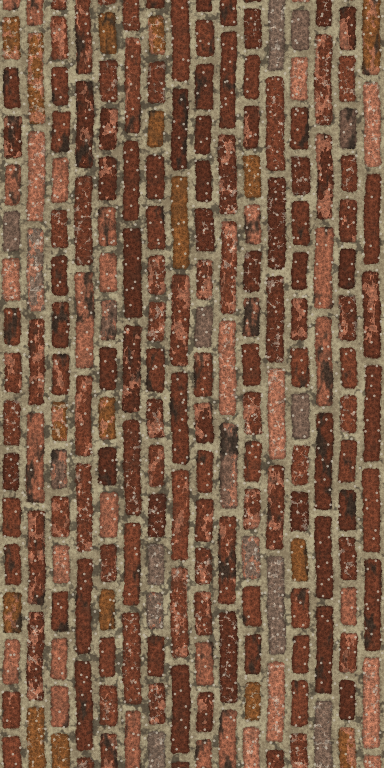
A Shadertoy shader for this texture:

```glsl
// Weathered brickwork turned on its side: 16 columns, alternating 16 short
// and 8 long bricks. Rounded boxes with crumbled edges sit in pale mortar;
// layered cellular noise gives the grain, peeling skin, bloom and grime.

const float COLUMNS = 16.0;
const float JOINT = 0.15;          // half mortar width, in column widths

const vec3 MORTAR_DARK  = vec3(0.53, 0.47, 0.37);
const vec3 MORTAR_LIGHT = vec3(0.70, 0.65, 0.52);
const vec3 BRICK_DARK   = vec3(0.33, 0.18, 0.125);
const vec3 BRICK_RED    = vec3(0.46, 0.255, 0.175);
const vec3 BRICK_OCHRE  = vec3(0.49, 0.31, 0.17);
const vec3 BRICK_SALMON = vec3(0.66, 0.43, 0.33);
const vec3 BRICK_GREY   = vec3(0.47, 0.39, 0.33);
const vec3 SOOT         = vec3(0.20, 0.17, 0.14);
const vec3 LIME         = vec3(0.76, 0.72, 0.65);

vec2 hash2(vec2 p) {
    vec3 a = fract(p.xyx * vec3(0.1031, 0.1030, 0.0973));
    a += dot(a, a.yzx + 33.33);
    return fract((a.xx + a.yz) * a.zy);
}

// Distance to the nearest scattered point
float cellular(vec2 p) {
    vec2 cell = floor(p), f = p - cell;
    float nearest = 2.0;
    for (int j = -1; j <= 1; j++)
        for (int i = -1; i <= 1; i++) {
            vec2 g = vec2(i, j);
            vec2 d = g + hash2(cell + g) - f;
            nearest = min(nearest, dot(d, d));
        }
    return sqrt(nearest);
}

// Layered cellular noise, centred near 0
float crumble(vec2 p) {
    return 0.5 * cellular(p) + 0.3 * cellular(p * 2.1 + 7.3)
         + 0.2 * cellular(p * 4.3 + 19.1) - 0.46;
}

float roundedBox(vec2 p, vec2 halfSize, float radius) {
    vec2 d = abs(p) - halfSize + radius;
    return length(max(d, 0.0)) + min(max(d.x, d.y), 0.0) - radius;
}

// Uneven joint k of a column, in brick lengths
float jointAt(float column, float k) {
    return k + 0.11 * (hash2(vec2(column + 40.0, k + 9.0)).x - 0.5);
}

// xy: position from the brick centre, z: half length, w: brick index
vec4 locateBrick(vec2 p, float column) {
    bool isLong = mod(column, 2.0) > 0.5;
    float pitch = isLong ? 4.0 : 2.0;
    float start = isLong ? (mod(column, 4.0) < 2.0 ? 1.35 : 3.4) : 0.45;
    start += 0.4 * (hash2(vec2(column, 71.0)).x - 0.5);
    float t = (p.y - start) / pitch;
    float k = floor(t);
    if (t < jointAt(column, k)) k -= 1.0;
    else if (t > jointAt(column, k + 1.0)) k += 1.0;
    float a = jointAt(column, k), b = jointAt(column, k + 1.0);
    return vec4(p.x - column - 0.5, (t - 0.5 * (a + b)) * pitch, 0.5 * (b - a) * pitch, k);
}

vec3 brickColor(vec2 p, vec2 id, float edge) {
    vec2 kind = hash2(id + 13.0), wear = hash2(id + 57.0);
    vec3 color = mix(BRICK_DARK, BRICK_RED, kind.y);
    if (kind.x > 0.90) color = mix(BRICK_GREY, color, 0.3 * wear.x);
    else if (kind.x > 0.76) color = mix(BRICK_SALMON, BRICK_RED, 0.5 * wear.x);
    else if (kind.x > 0.68) color = BRICK_OCHRE;

    // Skin flaked away to the paler core
    float flake = crumble(p * vec2(1.9, 1.2) + id * 3.7);
    float peel = smoothstep(0.0, 0.05, flake + 0.30 * (wear.y - 0.86));
    color = mix(color, BRICK_SALMON, 0.8 * peel * step(0.60, wear.y));

    // Smoky streaks, chalky bloom and dark rim
    float smoke = crumble(p * vec2(1.3, 0.6) + id.yx * 5.1);
    color = mix(color, SOOT, smoothstep(0.0, 0.22, smoke) * 0.85 * step(0.62, wear.x));
    float bloom = crumble(p * 3.1 + id * 2.3);
    color = mix(color, LIME, smoothstep(0.04, 0.2, bloom) * 0.5 * step(wear.x, 0.4));
    return color * mix(0.78, 1.04, smoothstep(0.0, 0.13, -edge));
}

void mainImage(out vec4 fragColor, in vec2 fragCoord) {
    // Column units, measured downwards from the top
    float unit = COLUMNS / iResolution.x;
    vec2 p = vec2(fragCoord.x, iResolution.y - fragCoord.y) * unit;
    float grain = crumble(p * 6.0);
    float patches = crumble(p * 0.6 + 31.0);

    // Slightly wandering columns
    vec2 q = p + vec2(0.04 * sin(p.y * 0.7 + p.x * 0.4) + 0.02 * sin(p.y * 2.3), 0.0);
    float column = floor(q.x);
    vec4 brick = locateBrick(q, column);
    vec2 id = vec2(column, brick.w);
    vec2 size = vec2(0.5, brick.z) - JOINT + 0.06 * (hash2(id + 91.0) - 0.6);
    float edge = roundedBox(brick.xy, size, 0.14) + 0.14 * crumble(p * 3.0 + 5.0) + 0.06 * grain;

    // Mortar, with soot gathering left of the middle
    vec3 mortar = mix(MORTAR_DARK, MORTAR_LIGHT, clamp(0.55 + 1.6 * patches + 1.6 * grain, 0.0, 1.0));
    float sooty = 0.12 * exp(-pow((p.x - 5.5) / 4.0, 2.0)) - 0.04;
    float grime = smoothstep(0.02, 0.2, crumble(p * 1.6 + 53.0) + sooty);
    mortar = mix(mortar, SOOT, 0.6 * grime);
    mortar *= mix(0.84, 1.0, smoothstep(0.0, 0.09, edge));

    vec3 face = brickColor(p, id, edge) * (1.0 + 0.9 * grain);
    face = mix(face, SOOT, 0.2 * grime);
    float cover = 1.0 - smoothstep(-0.7 * unit, 0.7 * unit, edge);
    vec3 color = mix(mortar, face, cover);

    // Scattered lime specks
    float speck = 1.0 - smoothstep(0.05, 0.05 + 2.0 * unit, cellular(p * 1.7 + 83.0));
    color = mix(color, LIME, 0.75 * speck);
    fragColor = vec4(clamp(color, 0.0, 1.0), 1.0);
}
```
